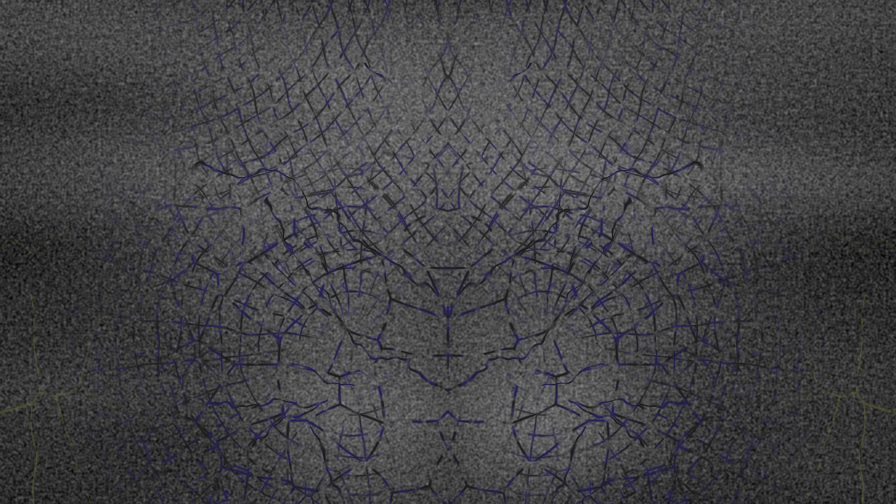
Write a WebGL 2 fragment shader that draws this background.

```glsl
#version 300 es
precision highp float;
uniform vec2 u_resolution;
out vec4 fragColor;

#define BASE_TONE 0.185
#define GRAIN 0.21
#define HAIRLINE 0.0018
#define FRACTURE 0.0026
#define RING_GAP 0.034
#define ARC_CENTER vec2(0.65, 0.68)
#define HUB vec2(0.19, -0.18)
#define CELLS 9.0
#define INK vec3(0.10, 0.10, 0.11)
#define VIOLET vec3(0.13, 0.11, 0.33)
#define OLIVE vec3(0.38, 0.38, 0.20)

// Main fractures as segments of the mirrored half: start xy, end xy
const vec4 BRANCHES[12] = vec4[12](
  vec4(0.36, 0.10, 0.27, -0.06), vec4(0.27, -0.06, 0.18, -0.18),
  vec4(0.18, -0.18, 0.0, -0.275), vec4(0.32, 0.16, 0.16, 0.01),
  vec4(0.16, 0.01, 0.02, -0.09), vec4(0.31, -0.23, 0.19, -0.27),
  vec4(0.47, -0.31, 0.25, -0.29), vec4(0.25, -0.29, 0.39, -0.38),
  vec4(0.27, -0.34, 0.21, -0.5), vec4(0.51, 0.17, 0.32, 0.16),
  vec4(0.0, -0.11, 0.0, -0.19), vec4(0.16, 0.37, 0.13, 0.33));

vec2 hash2(vec2 p) {
  vec3 h = fract(p.xyx * vec3(0.1031, 0.1030, 0.0973));
  h += dot(h, h.yzx + 33.33);
  return fract((h.xx + h.yz) * h.zy);
}

float corner(vec2 cell, vec2 f, vec2 o) {
  return dot(hash2(cell + o) * 2.0 - 1.0, f - o);
}

float gradientNoise(vec2 p) {
  vec2 i = floor(p), f = p - i, u = f * f * (3.0 - 2.0 * f);
  vec2 e = vec2(1.0, 0.0);
  return mix(mix(corner(i, f, e.yy), corner(i, f, e.xy), u.x),
             mix(corner(i, f, e.yx), corner(i, f, e.xx), u.x), u.y);
}

vec2 drift(vec2 p) {
  return vec2(gradientNoise(p), gradientNoise(p + 40.0));
}

float glow(vec2 p, vec2 center, vec2 size) {
  vec2 d = (p - center) / size;
  return exp(-dot(d, d));
}

float stroke(float d, float width) {
  float aa = 1.0 / u_resolution.y;
  return 1.0 - smoothstep(width - aa, width + aa, d);
}

float repeatDistance(float x, float gap) {
  return abs(fract(x / gap) - 0.5) * gap;
}

float segmentDistance(vec2 p, vec2 a, vec2 b) {
  vec2 d = b - a;
  return length(p - a - d * clamp(dot(p - a, d) / dot(d, d), 0.0, 1.0));
}

// Distance to the nearest Voronoi border, in cell units
float cellBorder(vec2 p) {
  vec2 i = floor(p), f = p - i, nearest = vec2(9.0);
  for (int k = 0; k < 9; k++) {
    vec2 o = vec2(k % 3 - 1, k / 3 - 1);
    vec2 r = o + hash2(i + o) - f;
    if (dot(r, r) < dot(nearest, nearest)) nearest = r;
  }
  float border = 9.0;
  for (int k = 0; k < 25; k++) {
    vec2 o = vec2(k % 5 - 2, k / 5 - 2);
    vec2 r = o + hash2(i + o) - f, d = r - nearest;
    if (dot(d, d) > 0.0001) border = min(border, dot(0.5 * (r + nearest), normalize(d)));
  }
  return border;
}

void main() {
  vec2 p = (gl_FragCoord.xy - 0.5 * u_resolution) / u_resolution.y;
  vec2 q = vec2(abs(p.x), p.y);
  vec2 w = q + 0.014 * drift(q * 14.0);

  // Soft light and dark side bands
  float tone = BASE_TONE + 0.18 * glow(q, vec2(0.08, 0.28), vec2(0.48, 0.25))
    + 0.18 * glow(q, vec2(0.18, -0.34), vec2(0.24, 0.17))
    + 0.12 * glow(q, vec2(0.28, 0.0), vec2(0.36, 0.24))
    + 0.08 * glow(q, vec2(0.75, 0.46), vec2(0.4, 0.12))
    + 0.05 * glow(q, vec2(0.75, 0.14), vec2(0.4, 0.08));
  tone -= 0.06 * smoothstep(0.4, 0.85, q.x) * glow(vec2(0.0, q.y), vec2(0.0), vec2(1.0, 0.07));
  tone += 0.05 * gradientNoise(p * vec2(2.0, 9.0));

  // Fine grain and faint weave
  tone += GRAIN * (gradientNoise(p * 190.0) + 0.6 * gradientNoise(p * 95.0 + 7.0));
  tone += 0.02 * (gradientNoise(vec2(p.x * 8.0, p.y * 150.0)) + gradientNoise(vec2(p.x * 150.0, p.y * 8.0)));
  vec3 color = vec3(tone);

  float dash = smoothstep(-0.22, 0.02, gradientNoise(q * 46.0));
  float patches = smoothstep(-0.45, 0.0, gradientNoise(q * 6.0 + 3.0));
  float crack = 0.0;

  // Crossing arcs in the upper lattice
  float upper = smoothstep(-0.14, 0.02, q.y) * (1.0 - smoothstep(0.38, 0.72, q.x));
  for (float side = -1.0; side < 2.0; side += 2.0) {
    float radius = length(w - ARC_CENTER * vec2(side, 1.0));
    crack = max(crack, 0.85 * stroke(repeatDistance(radius, RING_GAP), HAIRLINE) * dash * upper * patches);
  }

  // Web of rays and rings around the side hub
  vec2 v = w - HUB;
  float reach = length(v);
  float rays = repeatDistance(atan(v.y, v.x), 0.2244) * reach;
  float rings = repeatDistance(reach, RING_GAP * 1.2);
  float web = smoothstep(0.03, 0.1, reach) * (1.0 - smoothstep(0.35, 0.65, reach)) * smoothstep(0.06, 0.2, q.x);
  web *= 1.0 - smoothstep(0.1, 0.3, q.y);
  crack = max(crack, stroke(min(rays, rings), HAIRLINE) * dash * web * patches);

  // Irregular shards, coarse and fine
  float lower = (1.0 - smoothstep(0.0, 0.35, q.y)) * (1.0 - smoothstep(0.42, 0.8, q.x));
  float shards = stroke(cellBorder(w * CELLS) / CELLS, HAIRLINE * 1.3);
  float splinters = stroke(cellBorder(w * CELLS * 2.0 + 5.0) / (CELLS * 2.0), HAIRLINE);
  splinters *= smoothstep(-0.1, 0.15, gradientNoise(q * 5.0 + 17.0)) * smoothstep(0.1, 0.25, q.x);
  crack = max(crack, max(shards, splinters) * dash * lower);

  // Heavy jagged fractures
  float away = smoothstep(0.0, 0.06, q.x);
  vec2 jag = q + away * (0.035 * drift(q * 16.0) + 0.016 * drift(q * 42.0));
  for (int k = 0; k < 12; k++) {
    float d = segmentDistance(jag, BRANCHES[k].xy, BRANCHES[k].zw);
    crack = max(crack, stroke(d, FRACTURE) * mix(0.55, 1.0, dash));
  }

  vec3 ink = mix(INK, VIOLET, smoothstep(-0.12, 0.16, gradientNoise(q * 38.0 + 11.0)));
  color = mix(color, ink, 0.95 * crack);

  // Thin olive veins along the outer lower sides
  float vein = stroke(cellBorder(w * vec2(7.0, 4.0) + 20.0) / 7.0, HAIRLINE * 0.6);
  float outer = smoothstep(0.6, 0.8, q.x) * (1.0 - smoothstep(-0.15, 0.12, q.y));
  color = mix(color, OLIVE, 0.7 * vein * outer * dash);
  fragColor = vec4(clamp(color, 0.0, 1.0), 1.0);
}
```
